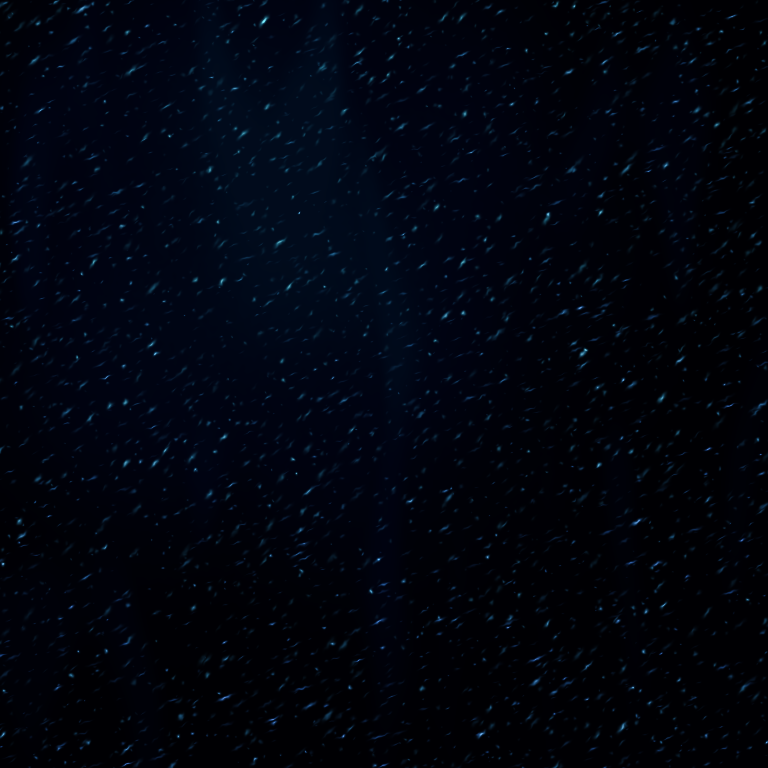
Write a WebGL 1 fragment shader that draws this texture.

```glsl
precision highp float;
uniform vec2 u_resolution;

vec2 hash2(vec2 p) {
  vec3 q = fract(vec3(p.xyx) * vec3(0.1031, 0.1030, 0.0973));
  q += dot(q, q.yzx + 33.33);
  return fract((q.xx + q.yz) * q.zy);
}

float cornerGradient(vec2 cell, vec2 offset) {
  float angle = 6.2832 * hash2(cell + 71.0).x;
  return dot(vec2(cos(angle), sin(angle)), offset);
}

float gradientNoise(vec2 p) {
  vec2 i = floor(p), f = fract(p);
  vec2 s = f * f * f * (f * (f * 6.0 - 15.0) + 10.0);
  vec2 e = vec2(0.0, 1.0);
  float low = mix(cornerGradient(i, f), cornerGradient(i + e.yx, f - e.yx), s.x);
  float high = mix(cornerGradient(i + e.xy, f - e.xy), cornerGradient(i + 1.0, f - 1.0), s.x);
  return mix(low, high, s.y);
}

// Soft slanted flecks, one per cell of a jittered grid: x = light, y = hue
vec2 flecks(vec2 p, float cellSize, float size, float seed) {
  vec2 home = floor(p / cellSize);
  float pixel = 0.7 / u_resolution.y;
  vec2 result = vec2(0.0);
  for (int y = -1; y <= 1; y++) {
    for (int x = -1; x <= 1; x++) {
      vec2 cell = home + vec2(float(x), float(y));
      vec2 key = cell + seed + 200.0;
      vec2 shape = hash2(key + 17.3);
      vec2 kind = hash2(key + 91.7);
      vec2 center = (cell + hash2(key)) * cellSize;
      float cluster = gradientNoise(center * 8.0 + seed);
      float present = step(kind.x, 0.64 + 0.6 * cluster);
      float angle = 0.62 + (shape.y - 0.5) * 0.7;
      vec2 along = vec2(cos(angle), sin(angle));
      vec2 d = p - center;
      d = vec2(dot(d, along), dot(d, vec2(-along.y, along.x)));
      vec2 radius = size * vec2(mix(0.0018, 0.0085, shape.x * shape.x), mix(0.0013, 0.0024, shape.y));
      d /= max(radius, vec2(pixel));
      float strength = 0.16 + 0.84 * kind.y * kind.y * kind.y;
      float light = present * strength * exp(-dot(d, d));
      result += light * vec2(1.0, shape.y);
    }
  }
  return result;
}

void main() {
  vec2 p = gl_FragCoord.xy / u_resolution.y;

  // Murky glow with faint vertical shafts
  vec2 g = (p - vec2(0.36, 0.70)) / vec2(0.34, 0.37);
  float glow = 0.82 * exp(-dot(g, g));
  float shafts = smoothstep(0.08, 0.5, gradientNoise(p * vec2(13.0, 3.0) + 4.0));
  float haze = glow * (1.0 + 0.5 * gradientNoise(p * vec2(5.0, 3.5) + 9.0));
  haze += shafts * (0.16 + 0.28 * glow);
  haze += 0.05 * gradientNoise(p * 90.0) * glow;
  haze = clamp(haze, 0.0, 1.2);
  vec3 black = vec2(0.0, 0.012).xxy;
  vec3 navy = vec3(0.0, 0.010, 0.066);
  vec3 teal = vec3(0.002, 0.042, 0.108);
  vec3 color = mix(black, navy, smoothstep(0.0, 0.5, haze));
  color = mix(color, teal, smoothstep(0.4, 0.95, haze));

  // Flecks with ragged outlines, in a coarse and two fine layers
  vec2 ragged = vec2(gradientNoise(p * 150.0), gradientNoise(p * 150.0 + 37.0));
  vec2 q = p + 0.0022 * ragged;
  vec2 light = flecks(q, 0.027, 1.0, 0.0);
  light += flecks(q + 0.013, 0.024, 0.8, 300.0);
  light += 0.5 * flecks(q + 0.007, 0.019, 0.6, 600.0);

  // Bluer towards the bottom, greener within the glow
  float hue = light.y / max(light.x, 0.0001);
  float green = clamp(0.7 * hue + 0.6 * glow + 0.3 * p.y - 0.15, 0.0, 1.0);
  vec3 tint = mix(vec3(0.14, 0.38, 0.72), vec3(0.18, 0.62, 0.70), green);
  color += tint * light.x * (1.0 - 0.25 * glow);
  color += vec3(0.25, 0.18, 0.12) * smoothstep(0.55, 1.1, light.x);

  gl_FragColor = vec4(color, 1.0);
}
```
